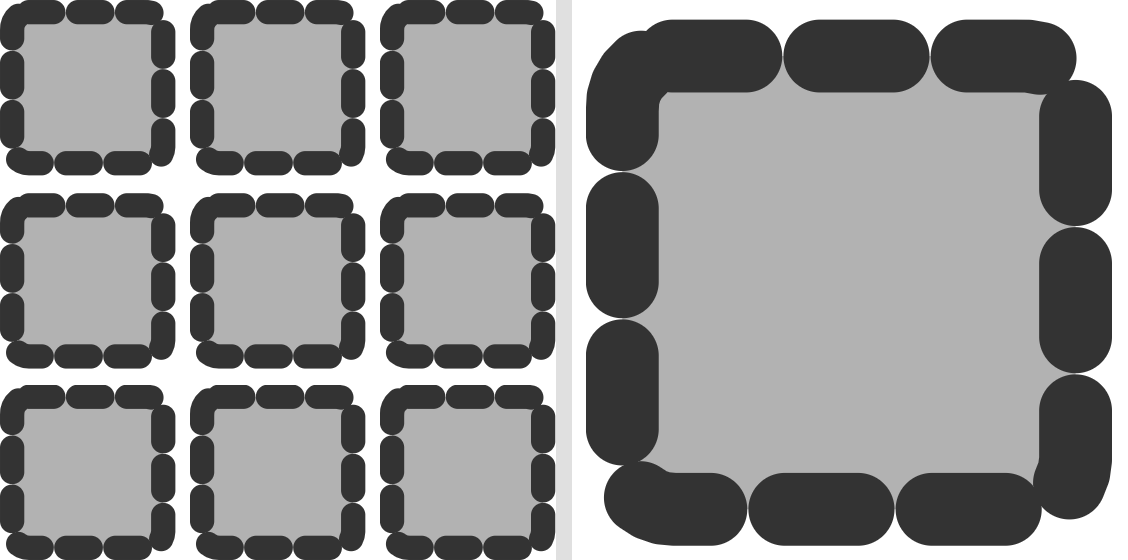
Left: the whole. Right: its middle third, enlarged.
A Shadertoy shader for this pattern:

```glsl
const float PI = 3.14159265;

// Lengths are fractions of the canvas height
const vec2 PITCH = vec2(0.3392, 0.3434);
const float TILE_CENTRE = 0.1566;
const float MIDDLE_ROW_DROP = 0.0016;
const float SIDE = 0.2698;
const float CORNER = 0.02995;
const float STROKE_RADIUS = 0.02168;
const float DASH_LENGTH = 0.0436;
const float DASH_PITCH = 0.08763;
const int DASH_COUNT = 12;
const int DASH_STEPS = 6;

const vec3 PAPER = vec3(1.0);
const vec3 FILL = vec3(0.7);
const vec3 INK = vec3(0.2);

float roundedSquare(vec2 p, float side, float radius) {
    vec2 q = abs(p) - 0.5 * side + radius;
    return length(max(q, 0.0)) + min(max(q.x, q.y), 0.0) - radius;
}

float segment(vec2 p, vec2 a, vec2 b) {
    vec2 pa = p - a, ba = b - a;
    return length(pa - ba * clamp(dot(pa, ba) / dot(ba, ba), 0.0, 1.0));
}

// Point on a rounded square, clockwise from the left end of its top edge
vec2 outlinePoint(float travel, float side, float radius) {
    float straight = side - 2.0 * radius;
    float quarter = straight + 0.5 * PI * radius;
    float turn = floor(travel / quarter);
    float along = travel - turn * quarter;
    float bend = max(along - straight, 0.0) / radius;
    vec2 p = vec2(min(along, straight) - 0.5 * straight, 0.5 * straight)
           + radius * vec2(sin(bend), cos(bend));
    float c = cos(turn * 0.5 * PI), s = sin(turn * 0.5 * PI);
    return vec2(c * p.x + s * p.y, c * p.y - s * p.x);
}

// Round-capped dashes that follow the outline around its corners
float dashedOutline(vec2 p, float side, float radius, float strokeRadius) {
    float d = 1e3;
    for (int i = 0; i < DASH_COUNT; i++) {
        float start = float(i) * DASH_PITCH;
        vec2 a = outlinePoint(start, side, radius);
        for (int j = 1; j <= DASH_STEPS; j++) {
            float travel = start + DASH_LENGTH * float(j) / float(DASH_STEPS);
            vec2 b = outlinePoint(travel, side, radius);
            d = min(d, segment(p, a, b));
            a = b;
        }
    }
    return d - strokeRadius;
}

float coverage(float d, float pixel) {
    return clamp(0.5 - d / pixel, 0.0, 1.0);
}

void mainImage(out vec4 fragColor, in vec2 fragCoord) {
    float pixel = 1.0 / iResolution.y;

    // Tiles are counted from the upper left
    vec2 p = vec2(fragCoord.x, iResolution.y - fragCoord.y) * pixel;
    vec2 cell = floor(p / PITCH);
    vec2 local = p - cell * PITCH - TILE_CENTRE;
    local.y -= cell.y == 1.0 ? MIDDLE_ROW_DROP : 0.0;
    local.y = -local.y;

    // Fill, then dashes on top
    float fill = roundedSquare(local, SIDE, CORNER);
    float dashes = dashedOutline(local, SIDE, CORNER, STROKE_RADIUS);
    vec3 color = mix(PAPER, FILL, coverage(fill, pixel));
    color = mix(color, INK, coverage(dashes, pixel));
    fragColor = vec4(color, 1.0);
}
```
